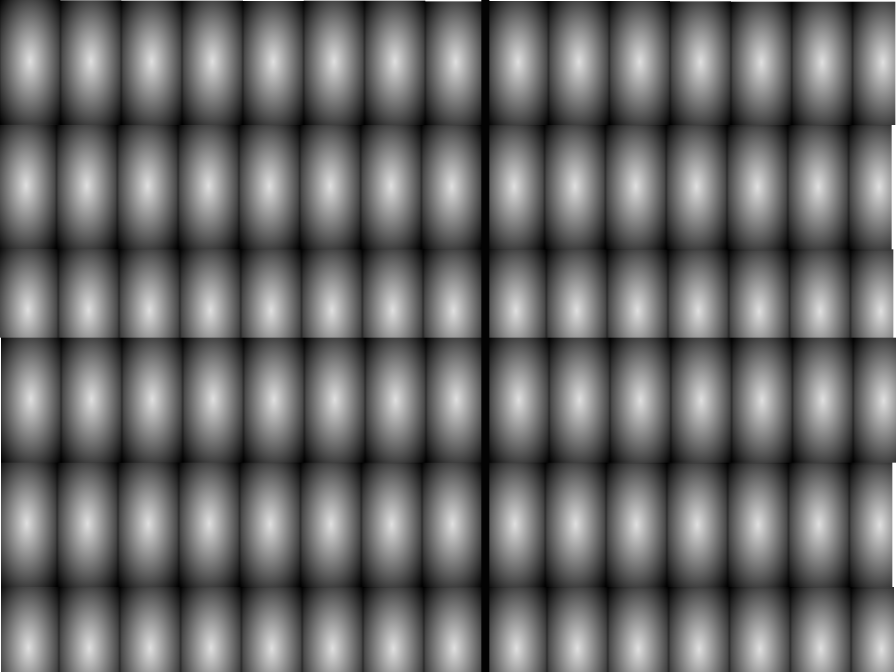
Give the GLSL for this pattern, as a Shadertoy shader.

```glsl
// Rows of tall grey tiles with soft elliptical glows, split by a dark upright bar.

// Lengths are in canvas heights, measured from the upper left.
const vec2 TILE = vec2(0.0905, 0.1851);
const float BLOCK_HEIGHT = 0.5026;
const vec2 BAR = vec2(0.7165, 0.7280);
const vec3 ROW_SHIFT = vec3(-0.0006, -0.0064, -0.0038);
const vec3 PAPER = vec3(1.0);
const vec3 BAR_COLOR = vec3(0.01);
const int SAMPLES = 3;

float hash(vec2 p) {
    return fract(sin(dot(p, vec2(127.1, 311.7))) * 43758.5);
}

// Glow fading linearly from the tile centre to black at its corners.
float glow(vec2 fromCentre) {
    float radius = length(fromCentre / (0.5 * TILE));
    return 0.88 * max(1.0 - radius / sqrt(2.0), 0.0);
}

// Thin darkening along the upright tile edges.
float seam(float x) {
    float edge = 0.5 * TILE.x - abs(x);
    return mix(0.75, 1.0, smoothstep(0.0, 0.003, edge));
}

// Slight sideways slip of each row; the lower block sits a little further right.
float rowShift(float row, float block) {
    return ROW_SHIFT[int(clamp(row, 0.0, 2.0))] + 0.001 * block;
}

// Vertical slip of each column: a gentle tilt plus a random part.
float columnSlip(float column, float block) {
    return 0.00012 * column + 0.0012 * (hash(vec2(column, block)) - 0.4);
}

vec3 tiles(vec2 p) {
    if (p.x > BAR.x && p.x < BAR.y) return BAR_COLOR;

    float block = step(BLOCK_HEIGHT, p.y);
    float y = p.y - block * BLOCK_HEIGHT - 0.0009;
    float gap = 0.0023 * step(BAR.y, p.x);
    float x = p.x - gap - rowShift(floor(y / TILE.y), block);

    // The bar separates eight columns from the seven on its right.
    float column = floor(x / TILE.x);
    column = p.x < BAR.x ? min(column, 7.0) : max(column, 8.0);
    y -= columnSlip(column, block);
    float row = clamp(floor(y / TILE.y), 0.0, 2.0);

    // Bare paper shows where the strips end.
    bool pastRight = x > 14.5 * TILE.x + 0.0185;
    bool pastLeft = block > 0.5 && p.x < 0.0016;
    bool aboveTop = block < 0.5 && y < -0.0002;
    if (pastRight || pastLeft || aboveTop) return PAPER;

    vec2 centre = vec2((column + 0.5) * TILE.x, row * TILE.y + 0.0903);
    vec2 fromCentre = vec2(x, y) - centre;
    return vec3(glow(fromCentre) * seam(fromCentre.x));
}

void mainImage(out vec4 fragColor, in vec2 fragCoord) {
    // Average a small grid of samples to smooth the edges.
    vec3 color = vec3(0.0);
    for (int j = 0; j < SAMPLES; j++) {
        for (int i = 0; i < SAMPLES; i++) {
            vec2 offset = (vec2(i, j) + 0.5) / float(SAMPLES) - 0.5;
            vec2 p = (fragCoord + offset) / iResolution.y;
            color += tiles(vec2(p.x, 1.0 - p.y));
        }
    }
    fragColor = vec4(color / float(SAMPLES * SAMPLES), 1.0);
}
```
